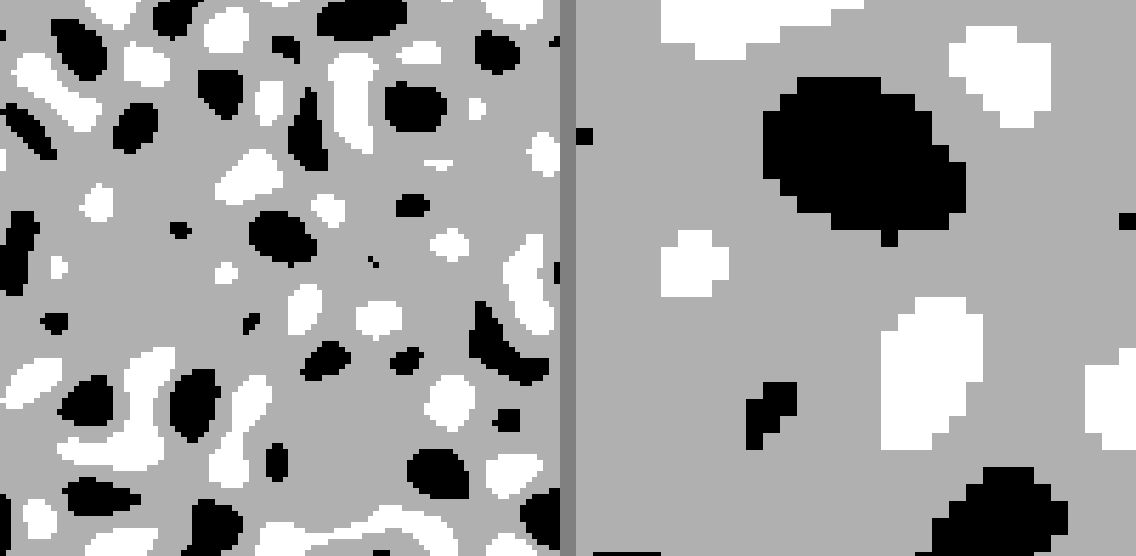
Left, the full canvas; right, a detail of the centre.
This pattern is drawn by a Shadertoy shader. Its source:

```glsl
// Black and white islands with worm-like shapes on a grey ground, drawn in coarse cells.
// Plane waves of similar wavelength but random phase are layered into a smooth
// field; its high and low tails become white and black.

const float COLUMNS = 99.0;        // square cells across the canvas
const float RING_RADIUS = 5.65;    // typical waves per canvas width
const float RING_SPREAD = 1.8;     // variety of island sizes
const int MAX_WAVES = 10;          // highest wave count per axis
const float TAIL = 0.975;          // threshold in standard deviations
const float TAU = 6.2831853;

const vec3 GROUND = vec3(0.69);
const vec3 DARK = vec3(0.0);
const vec3 LIGHT = vec3(1.0);

float hash(vec2 p) {
    vec3 q = fract(vec3(p.xyx) * vec3(0.1031, 0.1030, 0.0973));
    q += dot(q, q.yzx + 33.33);
    return fract((q.x + q.y) * q.z);
}

// Strength of a wave, peaking on a ring of equal wavelengths
float ringWeight(vec2 wave, float radius, float spread) {
    float d = (length(wave) - radius) / spread;
    return exp(-0.5 * d * d);
}

// Layered waves in every direction, scaled to unit variance
float waveField(vec2 p, float radius, float spread) {
    float sum = 0.0;
    float power = 0.0;
    for (int j = 0; j <= MAX_WAVES; j++) {
        for (int i = -MAX_WAVES; i <= MAX_WAVES; i++) {
            if (j == 0 && i <= 0) continue;   // half plane: no mirrored waves
            vec2 wave = vec2(float(i), float(j));
            float weight = ringWeight(wave, radius, spread);
            if (weight < 0.04) continue;
            float phase = hash(wave * 7.31 + 137.0);
            sum += weight * cos(TAU * (dot(wave, p) + phase));
            power += 0.5 * weight * weight;
        }
    }
    return sum * inversesqrt(power);
}

// Centre of the cell around p
vec2 snapToCell(vec2 p, float columns) {
    return (floor(p * columns) + 0.5) / columns;
}

vec3 threeTone(float value, float tail) {
    vec3 color = mix(GROUND, LIGHT, step(tail, value));
    return mix(color, DARK, step(tail, -value));
}

void mainImage(out vec4 fragColor, in vec2 fragCoord) {
    vec2 p = fragCoord / iResolution.x;
    float field = waveField(snapToCell(p, COLUMNS), RING_RADIUS, RING_SPREAD);
    fragColor = vec4(threeTone(field, TAIL), 1.0);
}
```
